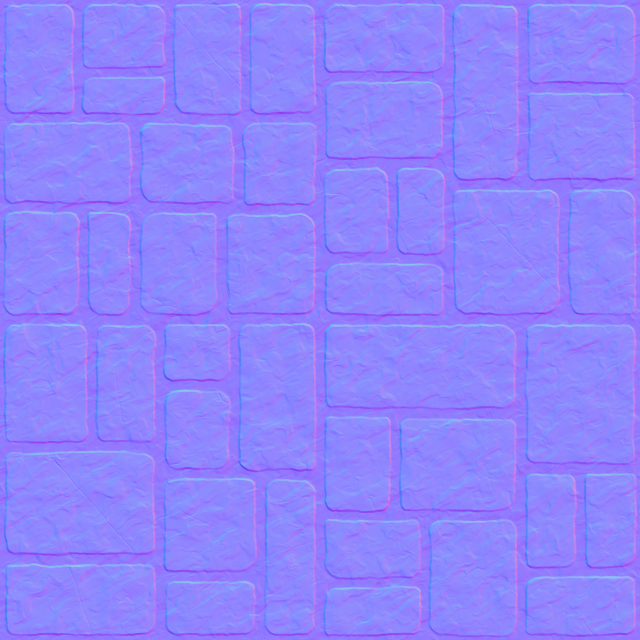
A WebGL 1 fragment shader for this texture map:

```glsl
precision highp float;
// Tangent-space normal map of paving made of irregular rectangular stones.
// Quadrants are split at random into stones; thin bevels, cracks, chips and
// slanted flaky grain form a height field whose slope is encoded as a colour.

uniform vec2 u_resolution;

#define SEED 7.0
#define STONE_AREA 0.034
#define GAP 0.0052
#define BEVEL 0.0044
#define BEVEL_HEIGHT 0.00125
#define WOBBLE 0.0036
#define GRAIN 0.035
#define GRAIN_DIR vec2(0.84, 0.54)
#define CRACK_DEPTH 0.00018
#define STONE_TILT vec2(0.12, 0.06)
#define GAP_TILT vec2(0.14, -0.04)
#define SLOPE_STEP 0.0007

float hash(vec2 p) {
  return fract(sin(dot(p, vec2(127.1, 311.7))) * 43758.5);
}

float noise(vec2 p) {
  vec2 i = floor(p), f = fract(p);
  f = f * f * f * (f * (f * 6.0 - 15.0) + 10.0);
  return mix(mix(hash(i), hash(i + vec2(1.0, 0.0)), f.x),
             mix(hash(i + vec2(0.0, 1.0)), hash(i + 1.0), f.x), f.y);
}

vec2 noise2(vec2 p) {
  return vec2(noise(p), noise(p + 53.7)) - 0.5;
}

// Cuts a quadrant again and again until the piece around p is small enough.
void findStone(vec2 p, out vec2 lo, out vec2 hi, out float seed) {
  lo = floor(p * 2.0) * 0.5;
  hi = lo + 0.5;
  seed = hash(lo * 2.0 + SEED);
  for (int i = 0; i < 5; i++) {
    vec2 size = hi - lo;
    float limit = STONE_AREA * mix(0.65, 1.6, hash(vec2(seed, 3.0)));
    if (size.x * size.y < limit) break;
    vec2 cut = mix(lo, hi, mix(0.37, 0.63, hash(vec2(seed, 5.0))));
    float side;
    if (size.x > size.y * mix(0.85, 1.15, hash(vec2(seed, 7.0)))) {
      side = step(cut.x, p.x);
      if (side > 0.5) lo.x = cut.x; else hi.x = cut.x;
    } else {
      side = step(cut.y, p.y);
      if (side > 0.5) lo.y = cut.y; else hi.y = cut.y;
    }
    seed = hash(vec2(seed, 11.0 + side));
  }
}

float roundedBox(vec2 p, vec2 halfSize, float radius) {
  vec2 q = abs(p) - halfSize + radius;
  return length(max(q, 0.0)) + min(max(q.x, q.y), 0.0) - radius;
}

float groove(float dist) {
  return exp(-dist * dist / 0.0000015);
}

// Fine flakes with crisp ledges, stretched along GRAIN_DIR.
float grain(vec2 p) {
  vec2 q = vec2(dot(p, GRAIN_DIR) * 0.55, dot(p, vec2(-GRAIN_DIR.y, GRAIN_DIR.x)));
  q += 0.012 * noise2(p * 41.0) + 0.006 * noise2(p * 97.0);
  float sum = 0.0, freq = 52.0;
  for (int i = 0; i < 3; i++) {
    float n = noise(q * freq + float(i) * 17.3);
    sum += smoothstep(0.3, 0.8, n) / freq;
    freq *= 1.9;
  }
  return sum * GRAIN;
}

// Returns the height in x and the stone coverage in y.
vec2 surface(vec2 p) {
  // Uneven, slightly jagged outlines
  vec2 w = p + WOBBLE * (noise2(p * 28.0) + 0.5 * noise2(p * 80.0 + 9.0)
                         + 0.25 * noise2(p * 170.0 + 21.0));

  vec2 lo, hi;
  float seed;
  findStone(w, lo, hi, seed);
  vec2 local = w - 0.5 * (lo + hi);
  vec2 halfSize = 0.5 * (hi - lo) - GAP - 0.002 * hash(vec2(seed, 13.0));
  float radius = mix(0.008, 0.026, hash(vec2(seed, 17.0) + sign(local)));
  float d = roundedBox(local, halfSize, radius);

  // Thin rim of changing strength with a gentle dome behind it
  float stone = 1.0 - smoothstep(-BEVEL, 0.0, d);
  float rim = mix(0.45, 1.4, noise(p * 34.0 + 30.0));
  float h = BEVEL_HEIGHT * rim * stone;
  h += 0.0004 * (1.0 - smoothstep(-0.018, 0.004, d));

  // A straight crack across some stones, a broken corner on a few
  float angle = 6.283 * hash(vec2(seed, 19.0));
  float line = dot(local, vec2(cos(angle), sin(angle))) + 0.03 * (seed - 0.5);
  float worn = smoothstep(0.42, 0.6, noise(p * 13.0 + seed * 90.0));
  h -= CRACK_DEPTH * step(0.6, hash(vec2(seed, 23.0))) * worn * groove(line) * stone;
  vec2 corner = halfSize * sign(vec2(cos(angle), sin(angle)));
  float chip = length(local - corner) - mix(0.015, 0.03, seed);
  h -= 1.6 * CRACK_DEPTH * step(0.85, hash(vec2(seed, 29.0))) * groove(chip) * stone;
  return vec2(h + grain(p), stone);
}

void main() {
  vec2 p = gl_FragCoord.xy / u_resolution;
  vec2 e = vec2(SLOPE_STEP, 0.0);
  vec2 slope = vec2(surface(p + e.xy).x - surface(p - e.xy).x,
                    surface(p + e.yx).x - surface(p - e.yx).x) / (2.0 * SLOPE_STEP);
  vec2 tilt = mix(GAP_TILT, STONE_TILT, surface(p).y);
  vec3 normal = normalize(vec3(tilt - slope, 1.0));
  gl_FragColor = vec4(normal * 0.5 + 0.5, 1.0);
}
```
